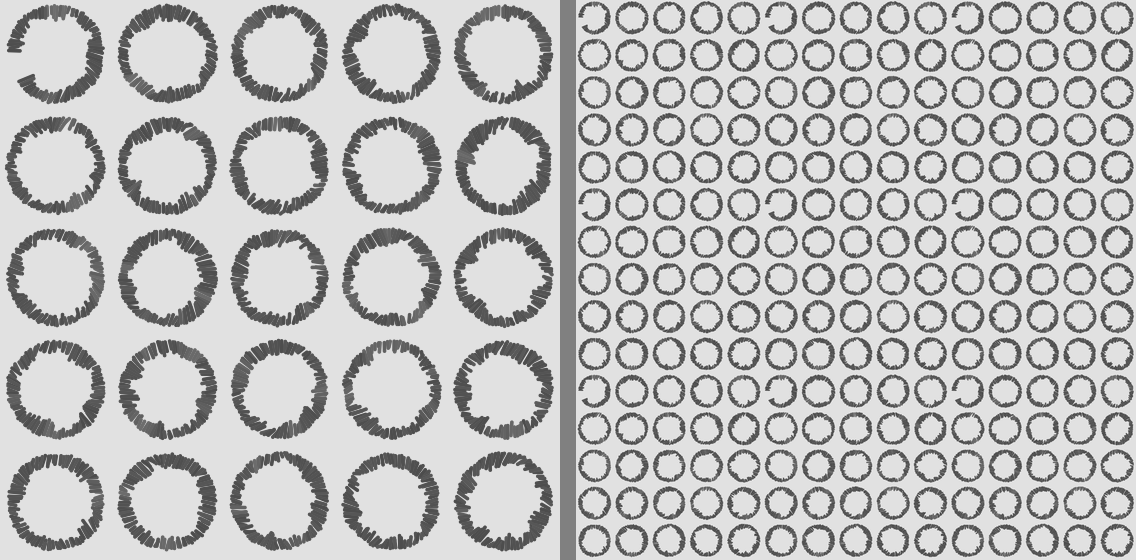
Left, the tile; right, the same tile 3 across and 3 down.
Write a Shadertoy shader that draws this pattern.

```glsl
// Five by five grid of scribbled charcoal rings, built from short leaning strokes on pale grey.

const float TAU = 6.2831853;
const float GRID = 5.0;          // rings across and down
const int STROKES = 98;          // strokes around one ring
const int REACH = 7;             // neighbouring strokes tested per pixel
const float HALF_WIDTH = 0.0165; // stroke half width, in cells
const vec2 RING_CENTER = vec2(0.497, 0.52);
const vec3 PAPER = vec3(0.882);

// Integer hash of cell, item and channel, giving 0..1
float hash(ivec2 cell, int item, int channel) {
    uint h = uint(cell.x + 7 * cell.y + 64 * item + 16384 * channel);
    h = h * 747796405u + 2891336453u;
    h = ((h >> ((h >> 28u) + 4u)) ^ h) * 277803737u;
    h = (h >> 22u) ^ h;
    return float(h & 65535u) / 65535.0;
}

// Smooth noise around the ring; turn 0..1 wraps after a whole number of lobes
float ringNoise(ivec2 cell, float turn, int lobes, int channel) {
    float x = turn * float(lobes);
    int i = int(floor(x));
    float t = smoothstep(0.0, 1.0, fract(x));
    return mix(hash(cell, i % lobes, channel), hash(cell, (i + 1) % lobes, channel), t);
}

vec2 polar(float radius, float angle) {
    return radius * vec2(cos(angle), sin(angle));
}

float segmentDistance(vec2 p, vec2 a, vec2 b) {
    vec2 pa = p - a, ba = b - a;
    return length(pa - ba * clamp(dot(pa, ba) / dot(ba, ba), 0.0, 1.0));
}

// The ring in the upper left corner is left open on one side
bool isMissing(ivec2 cell, float turn) {
    return cell == ivec2(0, 4) && turn > 0.495 && turn < 0.6;
}

// Distance to the centre line of one stroke
float strokeDistance(vec2 p, ivec2 cell, int id, float turn) {
    float patchLength = ringNoise(cell, turn, 17, 1);
    float wobble = ringNoise(cell, turn, 11, 2);
    float lean = 0.04 + 0.22 * (ringNoise(cell, turn, 13, 3) - 0.5);
    float angle = TAU * (turn + 0.7 * (hash(cell, id, 4) - 0.5) / float(STROKES));
    float outer = 0.442 - 0.02 * wobble - 0.022 * hash(cell, id, 5);
    float span = 0.025 + 0.075 * patchLength * patchLength + 0.052 * hash(cell, id, 6);
    float innerAngle = angle + lean + 0.07 * (hash(cell, id, 7) - 0.5);
    return segmentDistance(p, polar(outer, angle), polar(outer - span, innerAngle));
}

// Grey of one stroke: mostly dark, with a few faded patches
float strokeShade(ivec2 cell, int id, float turn) {
    float faded = smoothstep(0.68, 1.0, ringNoise(cell, turn, 15, 8));
    return 0.298 + 0.052 * hash(cell, id, 9) + 0.085 * faded;
}

// Paints the strokes near p, in order around the ring
vec3 paintRing(vec3 color, vec2 p, ivec2 cell, float pixel) {
    int nearest = int(floor(atan(p.y, p.x) / TAU * float(STROKES)));
    for (int k = -REACH; k <= REACH; k++) {
        int id = (nearest + k + 2 * STROKES) % STROKES;
        float turn = float(id) / float(STROKES);
        if (isMissing(cell, turn)) continue;
        float d = strokeDistance(p, cell, id, turn) - HALF_WIDTH;
        float cover = 1.0 - smoothstep(-0.6 * pixel, 0.6 * pixel, d);
        float rim = smoothstep(-0.007, 0.0, d);
        color = mix(color, vec3(strokeShade(cell, id, turn) + 0.035 * rim), cover);
    }
    return color;
}

void mainImage(out vec4 fragColor, in vec2 fragCoord) {
    vec2 uv = fragCoord / iResolution.xy * GRID;
    ivec2 cell = ivec2(mod(floor(uv), GRID));
    vec2 p = fract(uv) - RING_CENTER;
    float pixel = GRID / min(iResolution.x, iResolution.y);

    vec3 color = PAPER;
    float radius = length(p);
    if (radius > 0.2 && radius < 0.48) color = paintRing(color, p, cell, pixel);
    fragColor = vec4(color, 1.0);
}
```
